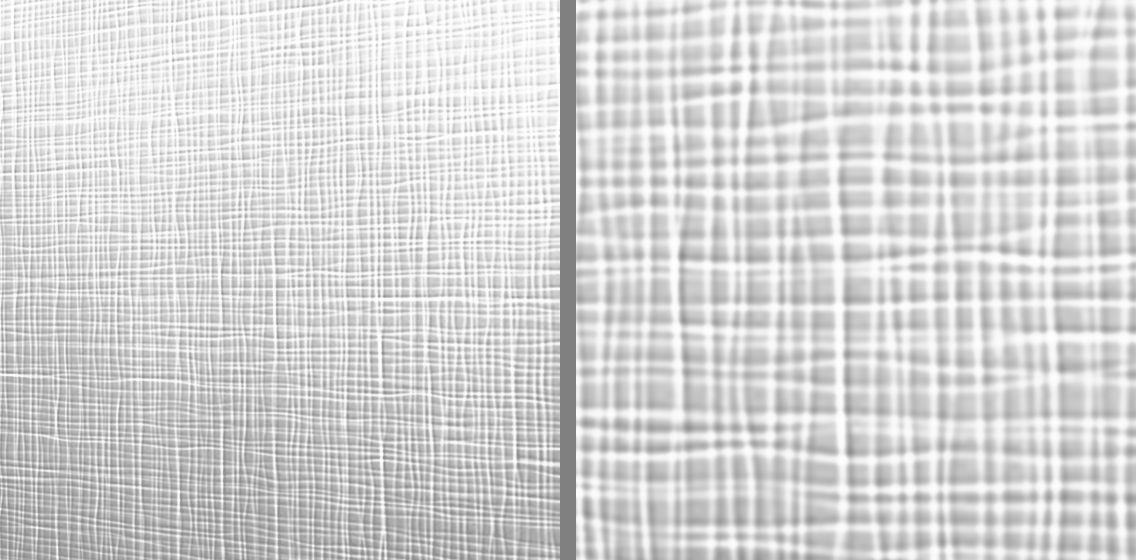
Left: the whole. Right: its middle third, enlarged.
A WebGL 1 fragment shader for this texture:

```glsl
precision highp float;
// Pale embossed crosshatch: uneven raised threads fanning open to the right under a soft top light.

uniform vec2 u_resolution;

float hash(vec2 p) {
  return fract(sin(dot(p, vec2(127.1, 311.7))) * 43758.5453);
}

float noise(vec2 p) {
  vec2 cell = floor(p);
  vec2 f = fract(p);
  f = f * f * (3.0 - 2.0 * f);
  float low = mix(hash(cell), hash(cell + vec2(1.0, 0.0)), f.x);
  float high = mix(hash(cell + vec2(0.0, 1.0)), hash(cell + vec2(1.0, 1.0)), f.x);
  return mix(low, high, f.y);
}

// Bell curve that keeps thread edges soft
float bell(float d, float width) {
  return exp(-d * d / (width * width));
}

// Relief of parallel threads: x is the lit ridge, y the shade beside it
vec2 threads(float along, float across, float tilt, float seed) {
  vec2 relief = vec2(0.0);
  float cell = floor(across);
  for (int i = -2; i <= 2; i++) {
    float id = cell + float(i);
    float jitter = (hash(vec2(id, seed)) - 0.5) * 0.7;
    float slant = (hash(vec2(id, seed + 1.0)) - 0.5) * (along - 0.5) * tilt;
    float wobble = (noise(vec2(along * 16.0, id * 7.3 + seed)) - 0.5) * 0.65;
    float d = across - id - 0.5 - jitter - slant - wobble;

    // Short runs: every thread swells and fades often along its length
    float weight = 0.55 + 0.4 * hash(vec2(id, seed + 2.0));
    weight *= 0.3 + 0.7 * noise(vec2(along * 19.0, id * 3.7 + seed + 5.0))
            + 0.55 * noise(vec2(along * 47.0, id * 5.9 + seed + 8.0));
    float width = 0.17 + 0.07 * hash(vec2(id, seed + 3.0));
    relief += weight * vec2(bell(d, width), bell(d - 0.38, 0.2));
  }
  return relief;
}

void main() {
  vec2 uv = gl_FragCoord.xy / u_resolution;

  // Perspective: columns widen and rows spread apart towards the right
  float column = 100.0 * uv.x - 18.0 * uv.x * uv.x + 0.8 * uv.y;
  float row = (uv.y - 0.48) / (0.88 + 0.24 * uv.x);

  vec2 vertical = threads(uv.y, column, 1.2, 11.0);
  vec2 horizontal = threads(uv.x, row * 76.0, 1.4, 37.0);

  // Sparse faint stray threads crossing the weave at a steeper slant
  float strayRow = row * 24.0;
  vec2 stray = vec2(0.0);
  for (int i = -2; i <= 2; i++) {
    float id = floor(strayRow) + float(i);
    float slant = (hash(vec2(id, 71.0)) - 0.5) * (uv.x - 0.5) * 3.0;
    float wobble = (noise(vec2(uv.x * 6.0, id * 5.1)) - 0.5) * 0.25;
    float d = strayRow - id - 0.5 - slant - wobble;
    float presence = smoothstep(0.5, 0.8, noise(vec2(uv.x * 6.0, id * 9.7)));
    stray += presence * vec2(bell(d, 0.065), bell(d + 0.13, 0.08));
  }

  // Broad light: bright above, grey below, with faint uneven patches
  float ground = mix(0.635, 0.91, smoothstep(-0.2, 1.1, uv.y));
  ground += 0.02 * (uv.x - 0.5) + 0.05 * smoothstep(0.6, 1.0, uv.x) * uv.y;
  ground += 0.05 * (noise(uv * vec2(7.0, 5.0)) - 0.5);
  ground += 0.05 * (noise(uv * 190.0) - 0.5);

  float depth = mix(0.88, 1.1, uv.x);
  float shade = ground;
  shade += depth * (0.225 * vertical.x - 0.1 * vertical.y);
  shade += depth * (0.205 * horizontal.x - 0.09 * horizontal.y);
  shade += 0.08 * stray.x - 0.035 * stray.y;

  // Roll highlights off gently towards white
  float over = max(shade - 0.9, 0.0);
  shade = min(shade, 0.9) + 0.1 * (1.0 - exp(-over / 0.1));
  gl_FragColor = vec4(vec3(clamp(shade, 0.57, 1.0)), 1.0);
}
```
